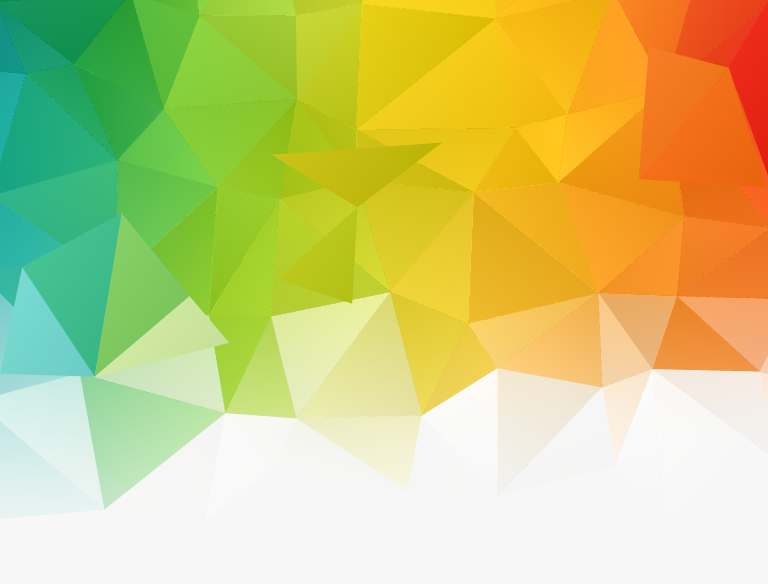
This background is drawn by a Shadertoy shader. Its source:

```glsl
#define ASPECT 1.313
#define GRID 6.0
#define JITTER 0.72
#define CONTRAST 0.08
#define GRADIENT 0.28
#define FACET_FLATNESS 0.7
#define FADE_TOP 0.52
#define FADE_BOTTOM 0.21
#define FADE_JITTER 0.18
#define PAPER vec3(0.97, 0.97, 0.968)

float hash(vec2 p) {
    return fract(sin(dot(p, vec2(127.1, 311.7))) * 43758.55);
}

float cross2(vec2 a, vec2 b) { return a.x * b.y - a.y * b.x; }

// Smooth inside mask from the distance to the nearest side
float coverage(vec2 p, vec2 a, vec2 b, vec2 c) {
    float turn = sign(cross2(b - a, c - a));
    float ab = cross2(normalize(b - a), p - a);
    float bc = cross2(normalize(c - b), p - b);
    float ca = cross2(normalize(a - c), p - c);
    float depth = min(turn * ab, min(turn * bc, turn * ca));
    return clamp(depth * iResolution.y + 0.5, 0.0, 1.0);
}

// Nine evenly spaced colour stops, x from 0 to 8
vec3 ramp(float x, vec3 a, vec3 b, vec3 c, vec3 d, vec3 e, vec3 f, vec3 g, vec3 h, vec3 i) {
    vec3 left = mix(a, b, clamp(x, 0.0, 1.0));
    left = mix(left, c, clamp(x - 1.0, 0.0, 1.0));
    left = mix(left, d, clamp(x - 2.0, 0.0, 1.0));
    left = mix(left, e, clamp(x - 3.0, 0.0, 1.0));
    left = mix(left, f, clamp(x - 4.0, 0.0, 1.0));
    left = mix(left, g, clamp(x - 5.0, 0.0, 1.0));
    left = mix(left, h, clamp(x - 6.0, 0.0, 1.0));
    return mix(left, i, clamp(x - 7.0, 0.0, 1.0));
}

// Spectrum at three heights that dissolves into the paper, lower at the left
vec3 spectrum(vec2 p, float fadeShift) {
    float x = p.x / ASPECT * 8.0;
    vec3 top = ramp(x, vec3(.06, .55, .50), vec3(.06, .57, .22), vec3(.45, .77, .20),
        vec3(.72, .84, .25), vec3(.90, .82, .08), vec3(.95, .76, .06),
        vec3(.96, .70, .08), vec3(.95, .42, .12), vec3(.90, .15, .12));
    vec3 middle = ramp(x, vec3(.08, .66, .62), vec3(.18, .68, .36), vec3(.45, .78, .22),
        vec3(.62, .77, .10), vec3(.78, .74, .07), vec3(.95, .76, .07),
        vec3(.97, .74, .09), vec3(.95, .50, .09), vec3(.92, .30, .08));
    vec3 low = ramp(x, vec3(.18, .72, .74), vec3(.28, .75, .52), vec3(.58, .82, .20),
        vec3(.68, .82, .16), vec3(.84, .80, .16), vec3(.94, .78, .20),
        vec3(.95, .62, .14), vec3(.94, .54, .14), vec3(.93, .46, .16));
    vec3 colour = mix(low, middle, clamp((p.y - 0.52) / 0.23, 0.0, 1.0));
    colour = mix(colour, top, clamp((p.y - 0.75) / 0.2, 0.0, 1.0));
    float height = p.y + fadeShift + 0.04 * (1.0 - smoothstep(0.1, 0.4, p.x));
    return mix(PAPER, colour, smoothstep(FADE_BOTTOM, FADE_TOP, height));
}

// Linear light across one facet, in a direction set by the seed
float slope(vec2 p, vec2 centre, float seed) {
    float angle = 6.2832 * seed;
    return GRADIENT * dot(p - centre, vec2(cos(angle), sin(angle)));
}

// Centre, seed and weight of a facet, scaled by its mask
vec4 facet(vec2 p, vec2 a, vec2 b, vec2 c) {
    vec2 centre = (a + b + c) / 3.0;
    return vec4(centre, hash(centre), 1.0) * coverage(p, a, b, c);
}

vec2 vertex(vec2 id) {
    vec2 offset = vec2(hash(id), hash(id + 17.3)) - 0.5;
    return (id + offset * JITTER) / GRID;
}

// Jittered grid, each cell split along its shorter diagonal
vec3 mesh(vec2 p) {
    vec4 sum = vec4(0.0);
    vec2 corner = floor(p * GRID - 0.5);
    for (int i = 0; i < 4; i++) {
        vec2 id = corner + vec2(i % 2, i / 2);
        vec2 a = vertex(id), b = vertex(id + vec2(1, 0));
        vec2 c = vertex(id + vec2(0, 1)), d = vertex(id + 1.0);
        bool rising = distance(a, d) < distance(b, c);
        vec2 start = rising ? a : b, end = rising ? d : c;
        sum += facet(p, rising ? b : a, start, end);
        sum += facet(p, rising ? c : d, start, end);
    }
    sum /= max(sum.w, 0.001);
    float seed = sum.z;
    vec3 colour = spectrum(mix(p, sum.xy, FACET_FLATNESS), (seed - 0.5) * FADE_JITTER);
    float light = (fract(seed * 7.0) - 0.5) * CONTRAST + slope(p, sum.xy, seed);
    return colour + light * smoothstep(0.08, 0.5, sum.y);
}

void accent(inout vec3 colour, vec2 p, vec2 a, vec2 b, vec2 c, vec3 tint) {
    vec2 centre = (a + b + c) / 3.0;
    colour = mix(colour, tint + slope(p, centre, 0.4), coverage(p, a, b, c));
}

void mainImage(out vec4 fragColor, in vec2 fragCoord) {
    vec2 p = fragCoord / iResolution.xy * vec2(ASPECT, 1.0);
    vec3 colour = mesh(p);

    // Large facets at the left, sharing corners
    vec2 peak = vec2(.208, .635), shoulder = vec2(.038, .543), foot = vec2(.162, .355);
    vec2 ridge = vec2(.324, .493), ledge = vec2(.392, .413);
    accent(colour, p, shoulder, vec2(0, .36), foot, vec3(.45, .83, .80));
    accent(colour, p, peak, shoulder, foot, vec3(.25, .74, .55));
    accent(colour, p, peak, ridge, foot, vec3(.50, .79, .38));
    accent(colour, p, ridge, ledge, foot, vec3(.80, .90, .62));

    // Olive and lime facets around the centre
    vec2 hub = vec2(.611, .645);
    accent(colour, p, vec2(.756, .756), hub, vec2(.464, .735), vec3(.76, .73, .06));
    accent(colour, p, hub, vec2(.474, .522), vec2(.602, .48), vec3(.72, .77, .10));

    // Warm facets at the right
    vec2 crest = vec2(1.246, .884), hinge = vec2(1.092, .693);
    accent(colour, p, crest, vec2(1.32, 1.01), vec2(1.32, .68), vec3(.91, .15, .09));
    accent(colour, p, vec2(1.109, .92), crest, hinge, vec3(.95, .47, .12));
    accent(colour, p, crest, hinge, vec2(1.31, .68), vec3(.94, .42, .08));

    fragColor = vec4(clamp(colour, 0.0, 1.0), 1.0);
}
```
